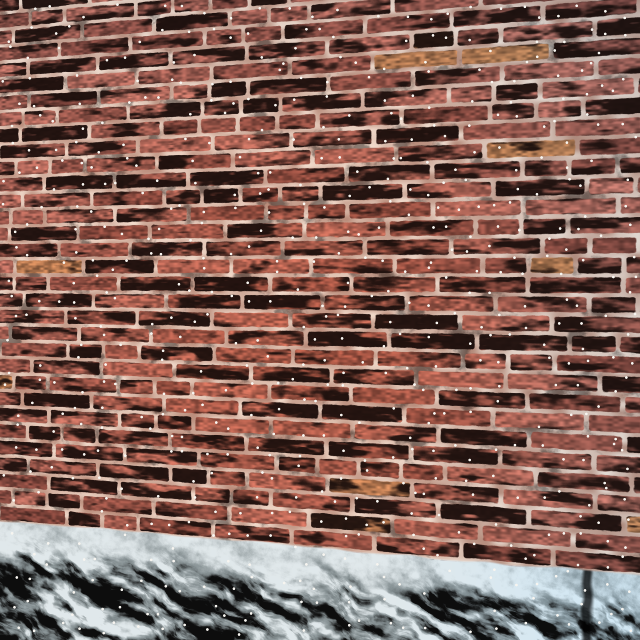
A three.js fragment shader for this texture:

```glsl
varying vec2 vUv;

float hash(vec2 p) {
  return fract(sin(dot(p, vec2(127.1, 311.7))) * 43758.5453);
}

float noise(vec2 p) {
  vec2 i = floor(p), f = fract(p);
  f = f * f * (3.0 - 2.0 * f);
  return mix(mix(hash(i), hash(i + vec2(1.0, 0.0)), f.x),
             mix(hash(i + vec2(0.0, 1.0)), hash(i + 1.0), f.x), f.y);
}

float fbm(vec2 p) {
  float sum = 0.0, amp = 0.5;
  for (int i = 0; i < 5; i++) {
    sum += amp * noise(p);
    p = mat2(1.6, 1.2, -1.2, 1.6) * p + 3.7;
    amp *= 0.5;
  }
  return sum;
}

// Streaks run along the courses, so octaves keep their axes.
float streaks(vec2 p) {
  return 0.5 * noise(p) + 0.3 * noise(p * 2.1 + 5.3) + 0.2 * noise(p * 4.3 + 9.1);
}

vec3 brickWall(vec2 wall) {
  float pitch = 0.0256;
  float height = wall.y + 0.384 + 0.0012 * (noise(wall * vec2(35.0, 50.0)) - 0.5);
  float row = floor(height / pitch);
  float rise = fract(height / pitch);

  // Running bond, with some stretchers split into two headers
  float along = wall.x / 0.104 + 0.5 * mod(row, 2.0) + 0.4 * hash(vec2(row, 3.0));
  vec2 id = vec2(floor(along), row);
  float run = fract(along), span = 0.104;
  if (hash(id + 17.0) > 0.76) {
    id.x += 0.5 * step(0.5, run);
    run = fract(run * 2.0);
    span = 0.052;
  }
  vec2 inset = vec2(min(run, 1.0 - run) * span, min(rise, 1.0 - rise) * pitch);
  vec2 corner = max(0.0055 - inset, 0.0);
  float edge = 0.0055 - length(corner);
  edge += 0.0026 * (fbm(wall * vec2(110.0, 150.0)) - 0.48);
  float face = smoothstep(0.0017, 0.0037, edge);

  // Fired clay, warmer near the middle of the wall
  float tone = hash(id + 4.0);
  float warmth = exp(-9.0 * dot(wall - vec2(0.42, -0.12), wall - vec2(0.42, -0.12)));
  vec3 clay = mix(vec3(0.46, 0.25, 0.22), vec3(0.70, 0.42, 0.37), tone);
  clay = mix(clay, vec3(0.69, 0.34, 0.25), 0.6 * warmth);
  clay = mix(clay, vec3(0.72, 0.49, 0.31), 0.8 * step(0.975, hash(id + 8.0)));
  clay *= 0.7 + 0.6 * noise(wall * vec2(170.0, 300.0));

  // Soot and scorched faces
  float soot = streaks(wall * vec2(24.0, 75.0) + id * 7.3);
  soot += 0.38 * (hash(id + 31.0) - 0.5) + 0.12 * (fbm(wall * 90.0) - 0.48);
  clay = mix(clay, vec3(0.10, 0.055, 0.045), 0.93 * smoothstep(0.42, 0.66, soot));

  vec3 mortar = mix(vec3(0.72, 0.54, 0.47), vec3(0.95, 0.86, 0.80), noise(wall * vec2(60.0, 90.0)));
  mortar *= 1.0 - 0.4 * smoothstep(0.56, 0.75, fbm(wall * 40.0 + 11.0));
  return mix(mortar, clay, face);
}

vec3 roughStone(vec2 uv, float depth) {
  // Chiselled relief, lit from the upper left
  vec2 p = mat2(0.85, 0.5, -0.5, 0.85) * uv * vec2(17.0, 22.0);
  p += 0.8 * fbm(uv * 14.0);
  float relief = fbm(p * vec2(0.8, 1.5));
  float slope = relief - fbm((p + vec2(-0.10, 0.22)) * vec2(0.8, 1.5));
  float rough = smoothstep(0.015, 0.075, depth + 0.05 * (fbm(uv * 22.0) - 0.48));
  float light = 0.46 + 2.5 * slope + 1.3 * (relief - 0.48);
  light = mix(0.84 + 0.5 * (relief - 0.48), light, rough);
  light += 0.25 * (fbm(uv * 120.0) - 0.48);
  vec3 stone = mix(vec3(0.05, 0.05, 0.05), vec3(0.53, 0.57, 0.58), smoothstep(0.1, 0.58, light));
  stone = mix(stone, vec3(0.88, 0.91, 0.92), smoothstep(0.52, 0.95, light));

  // Joint between blocks
  float joint = abs(uv.x - 0.917 - 0.006 * (noise(uv * 45.0) - 0.5));
  return stone * mix(0.25, 1.0, smoothstep(0.003, 0.012, joint));
}

void main() {
  // The wall recedes towards the left
  vec2 wall = vec2(vUv.x, vUv.y - 0.57) / (1.0 + 0.22 * vUv.x);
  float base = wall.y + 0.384 + 0.005 * (noise(vUv * 25.0) - 0.5);
  vec3 color = mix(roughStone(vUv, -base), brickWall(wall), smoothstep(-0.002, 0.002, base));

  // Bluish tint along the right edge and top
  float coolness = smoothstep(0.55, 1.0, vUv.x) + 0.5 * smoothstep(0.75, 1.0, vUv.y);
  color = mix(color, color * vec3(0.91, 1.0, 1.06), 0.7 * coolness);

  // Scattered white flecks
  vec2 grid = vUv * 29.0;
  vec2 spot = floor(grid);
  vec2 center = 0.1 + 0.8 * vec2(hash(spot + 2.0), hash(spot + 51.0));
  float fleck = 1.0 - smoothstep(0.035, 0.085, length(fract(grid) - center));
  color = mix(color, vec3(0.97, 0.96, 0.94), fleck * step(0.25, hash(spot + 73.0)));

  gl_FragColor = vec4(color, 1.0);
}
```
